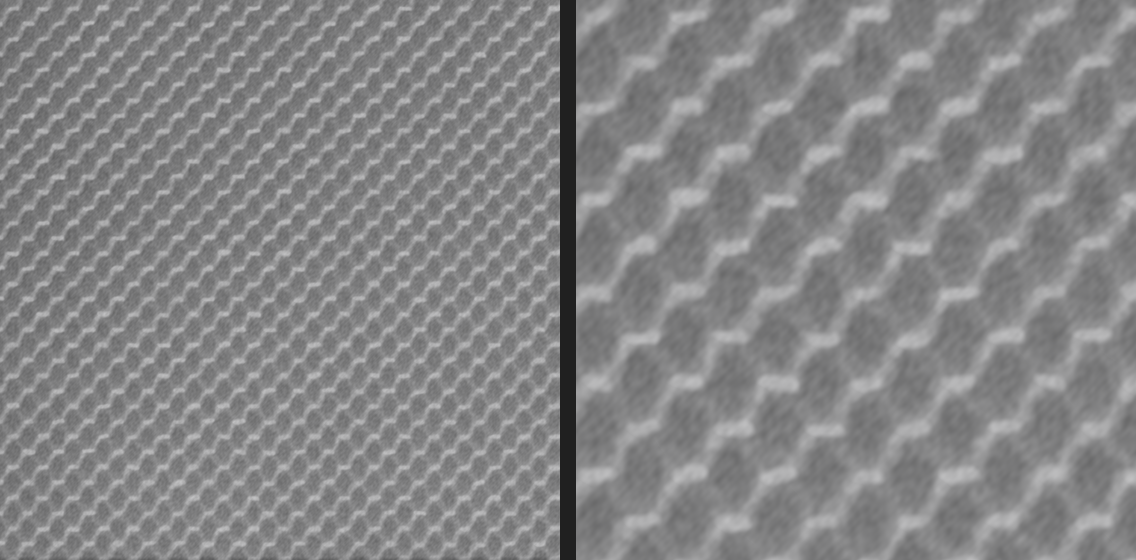
Left, the full canvas; right, a detail of the centre.
Give the GLSL for this texture, as a WebGL 1 fragment shader.

```glsl
precision highp float;
// Grey embossed mesh: shallow dimples between stepped rising ridges with pale knots.
uniform vec2 u_resolution;

const vec2 REPEATS = vec2(18.6, 18.3);
const vec2 KNOT_ORIGIN = vec2(0.372, 0.629);
const vec3 TINT = vec3(0.998, 0.998, 1.004);
const float BASE = 0.52;
const float DIMPLE = 0.462;
const float KNOT = 0.71;

float hash(vec2 p) {
  return fract(sin(dot(p, vec2(127.1, 311.7))) * 4375.85);
}

vec2 gradientAt(vec2 cell) {
  float angle = 6.2832 * hash(cell);
  return vec2(cos(angle), sin(angle));
}

// Gradient noise, roughly -0.7 to 0.7
float noise(vec2 p) {
  vec2 i = floor(p);
  vec2 f = fract(p);
  vec2 w = f * f * f * (f * (f * 6.0 - 15.0) + 10.0);
  vec2 e = vec2(1.0, 0.0);
  float a = dot(gradientAt(i), f);
  float b = dot(gradientAt(i + e.xy), f - e.xy);
  float c = dot(gradientAt(i + e.yx), f - e.yx);
  float d = dot(gradientAt(i + e.xx), f - e.xx);
  return mix(mix(a, b, w.x), mix(c, d, w.x), w.y);
}

// Axes of the lattice run along the two diagonals
vec2 toDiagonal(vec2 p) { return vec2(p.x + p.y, p.y - p.x); }
vec2 fromDiagonal(vec2 s) { return 0.5 * vec2(s.x - s.y, s.x + s.y); }

float ridge(float dist, float width) {
  return exp(-dist * dist / (width * width));
}

float segment(vec2 p, vec2 a, vec2 b) {
  vec2 ab = b - a;
  return length(p - a - ab * clamp(dot(p - a, ab) / dot(ab, ab), 0.0, 1.0));
}

// Soft oval, 1 in the middle
float dimple(vec2 p, vec2 radius) {
  return 1.0 - smoothstep(0.5, 1.15, length(p / radius));
}

// Level bar with a hook that trails down to the left
float knot(vec2 p, float size) {
  float bar = segment(p, vec2(-0.10, 0.0) * size, vec2(0.13, 0.02) * size);
  float hook = segment(p, vec2(-0.10, 0.0) * size, vec2(-0.17, -0.13) * size);
  float bright = 1.0 - smoothstep(0.02, 0.12, bar);
  return max(bright, 0.55 * (1.0 - smoothstep(0.01, 0.11, hook)));
}

// Lattice position with small unevenness of the cloth
vec2 warp(vec2 uv) {
  vec2 p = (uv - KNOT_ORIGIN) * REPEATS;
  p += 0.04 * vec2(noise(uv * 9.0), noise(uv * 9.0 + 31.0));
  return p + 0.07 * vec2(noise(uv * 55.0), noise(uv * 55.0 + 17.0));
}

float meshTone(vec2 p, float upperLeft) {
  vec2 s = toDiagonal(p);
  vec2 pit = fromDiagonal(fract(s) - 0.5);
  vec2 knotCell = floor(s + 0.5);
  vec2 g = s - knotCell;
  float pitVary = hash(floor(s) + 7.0) - 0.5;
  float knotVary = hash(knotCell + 43.0) - 0.5;

  // Dimples, darker towards their upper right
  float hollow = dimple(pit, vec2(0.29, 0.36) * (1.0 + 0.15 * pitVary));
  float floorTone = DIMPLE + 0.02 * pitVary - 0.05 * pit.y - 0.05 * pit.x;
  float tone = mix(BASE, floorTone, 0.9 * hollow);

  // Stepped rising ridges with a dark lower side; the falling ones are faint
  float across = g.y + 0.09 * sin(6.2832 * g.x);
  tone += 0.085 * ridge(across - 0.02, 0.15);
  tone -= mix(0.015, 0.035, upperLeft) * ridge(across + 0.24, 0.09);
  tone += mix(0.02, -0.025, upperLeft) * ridge(g.x, 0.12);

  // Knots where the ridges cross
  float size = 1.0 + 0.35 * knotVary;
  float strength = 0.78 + 0.35 * knotVary + 0.12 * upperLeft;
  return mix(tone, KNOT, strength * knot(fromDiagonal(g), size));
}

void main() {
  vec2 uv = gl_FragCoord.xy / u_resolution;
  float upperLeft = smoothstep(-0.2, 0.75, uv.y - 0.6 * uv.x);
  float tone = meshTone(warp(uv), upperLeft);

  // Fibre grain, broad blotches and uneven light
  tone += 0.055 * noise(uv * vec2(190.0, 140.0));
  tone += 0.045 * noise(toDiagonal(uv) * vec2(70.0, 200.0));
  tone += 0.010 * noise(uv * 4.0 + 5.0);
  tone += 0.012 - 0.022 * upperLeft;
  tone -= 0.014 * (1.0 - smoothstep(0.0, 0.3, uv.x));

  // Shaded lower border
  tone *= mix(0.8, 1.0, smoothstep(0.0, 0.008, uv.y));
  gl_FragColor = vec4(tone * TINT, 1.0);
}
```
